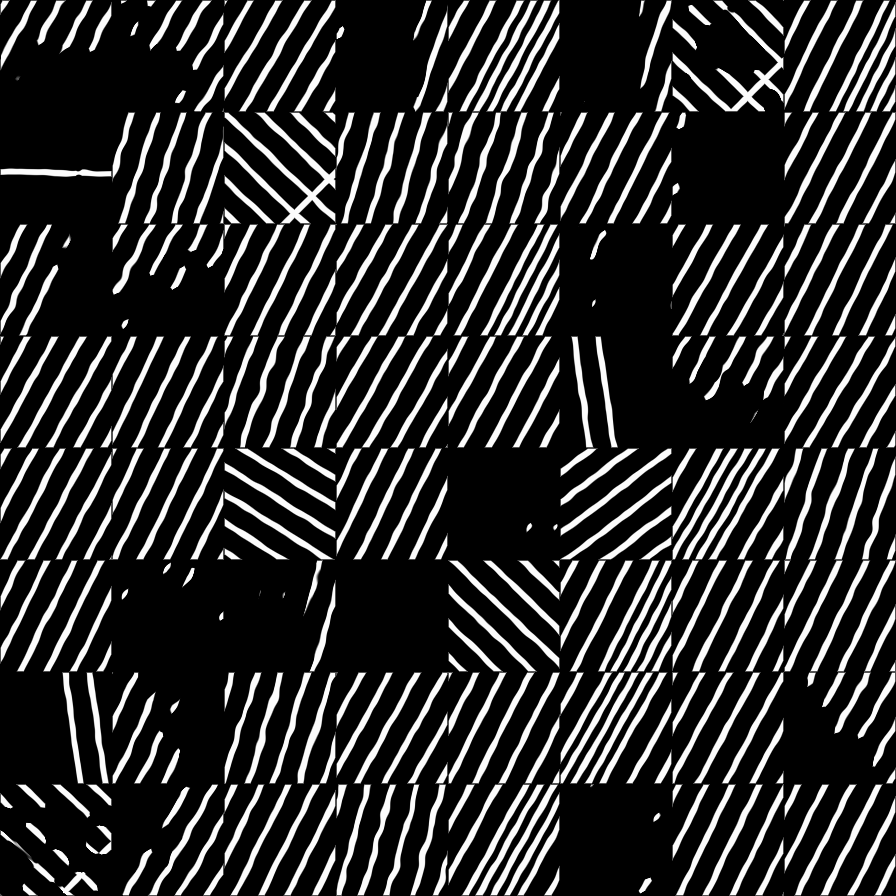
Give the GLSL for this pattern, as a Shadertoy shader.

```glsl
// An 8 by 8 grid of black tiles hatched with slightly shaky white strokes.
// A shuffled rank gives each tile its kind: regular, dense, steep, worn,
// turned, sparse or nearly empty; a noise field tapers and breaks the strokes.

float hash(vec2 p) {
    vec3 v = fract(vec3(p.xyx) * 0.1031);
    v += dot(v, v.yzx + 33.33);
    return fract((v.x + v.y) * v.z);
}

float noise(vec2 p) {
    vec2 i = floor(p), f = fract(p);
    f = f * f * (3.0 - 2.0 * f);
    return mix(mix(hash(i), hash(i + vec2(1, 0)), f.x),
               mix(hash(i + vec2(0, 1)), hash(i + vec2(1, 1)), f.x), f.y);
}

// One-to-one shuffle of the 64 tiles, so each kind keeps its exact share
int tileRank(ivec2 id) {
    int n = id.x + 8 * id.y;
    for (int i = 0; i < 3; i++) {
        n = (n * 29 + 17) & 63;
        n ^= n >> 3;
    }
    return n;
}

void mainImage(out vec4 fragColor, in vec2 fragCoord) {
    vec2 p = fragCoord / iResolution.xy * 8.0;
    vec2 id = min(floor(p), 7.0);
    vec2 q = p - id - 0.5;
    vec2 seed = id * 17.0 + 40.0;
    float aa = 6.0 / iResolution.y;

    int rank = tileRank(ivec2(id));
    bool dense = rank >= 24 && rank < 31;
    bool steep = rank >= 31 && rank < 38;
    bool worn = rank >= 38 && rank < 46;
    bool turned = rank >= 46 && rank < 52;
    bool leaningPair = rank == 52 || rank == 53;
    bool singleBar = rank == 54;
    bool bare = rank > 54;

    float pick = hash(id + 5.3);
    float phase = hash(id + 71.7);
    float spacing = 0.215;

    // Stroke direction in degrees
    float angle = 62.0 + 5.0 * (pick - 0.5);
    if (steep || rank > 60) angle += 10.0;
    if (turned) angle = rank == 46 ? 37.0 : rank == 47 ? -32.0 : -47.0 + 4.0 * pick;
    if (leaningPair) {
        angle = 98.0;
        phase = rank == 52 ? 0.7 : -1.4;
    }
    if (singleBar) {
        angle = -1.0;
        phase = 0.2;
    }
    angle = radians(angle);

    // Distance to the nearest stroke, with a hand-drawn wobble
    float wobble = steep || worn || bare ? 0.035 : 0.014;
    float s = dot(q, vec2(sin(angle), -cos(angle)));
    s += wobble * (noise(q * 8.0 + seed) - 0.5);
    float k = round(s / spacing - phase);
    if (leaningPair) k = clamp(k, 0.0, 1.0);
    if (singleBar) k = 0.0;
    float d = abs(s - (k + phase) * spacing);

    // Extra strokes halfway between neighbours
    if (dense) {
        float centre = (phase + floor(pick * 3.0) - 1.0) * spacing;
        d = min(d, abs(abs(s - centre) - 0.5 * spacing));
    }
    // A crossing stroke over one corner
    if (turned && rank > 48)
        d = min(d, abs((q.x - q.y) * 0.707 - 0.38));

    // Ink: positive where strokes survive, tapering to nothing at zero
    float grain = noise(q * 5.0 + seed + 9.0);
    float ink = 1.0;
    if (worn) {
        float turn = radians(90.0 + 140.0 * (pick - 0.5));
        if (hash(id + 31.1) < 0.3) turn = -turn;
        ink = dot(q, vec2(cos(turn), sin(turn))) + 0.5 * (grain - 0.5) + 0.05;
    }
    if (turned && rank > 49) ink = grain - 0.36;
    if (singleBar) ink = grain - 0.15;
    if (bare) {
        ink = grain - 1.0 + 0.36 * max(abs(q.x), abs(q.y));
        if (rank > 60) ink = max(ink, q.x - 0.25 + 0.15 * (grain - 0.5));
    }

    // Stroke width, trimmed by a narrow gap at the tile border
    float halfWidth = 0.026 + 0.008 * (noise(q * 12.0 + seed + 23.0) - 0.5);
    halfWidth = min(halfWidth, 0.4 * ink);
    float border = 0.5 - max(abs(q.x), abs(q.y));
    float shape = max(d - halfWidth, 0.006 - border);

    fragColor = vec4(vec3(0.99 * (1.0 - smoothstep(-aa, aa, shape))), 1.0);
}
```
